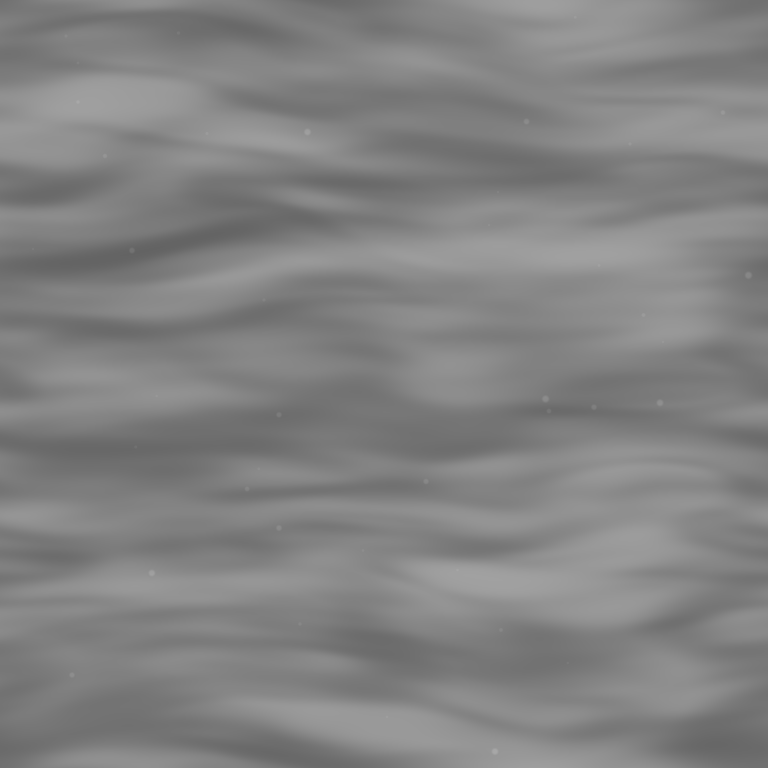
Give the GLSL for this texture, as a Shadertoy shader.

```glsl
// Seamless grey surface of soft, horizontally drawn streaks with dark creases and faint specks.

const float MEAN_TONE       = 0.512;
const float TONE_RANGE      = 0.135;             // soft limit either side of the mean
const float STREAK_CONTRAST = 0.205;
const float OCTAVE_FALLOFF  = 0.50;
const float CREASE_DEPTH    = 0.078;
const float CREASE_WIDTH    = 0.23;
const float CREASE_MEAN     = 0.47;
const float FINE_CREASE     = 0.60;
const float BROAD_WARP      = 0.065;
const float FINE_WARP       = 0.018;
const float SIDE_WARP       = 0.050;
const vec2  STREAK_CELLS    = vec2(2.0, 10.0);   // whole repeats per tile
const vec2  CREASE_CELLS    = vec2(2.0, 8.0);
const vec2  FINE_CELLS      = vec2(3.0, 14.0);
const int   SPECK_COUNT     = 40;
const float SPECK_MIN       = 0.0022;
const float SPECK_MAX       = 0.0066;
const float SPECK_LIGHT     = 0.075;
const float TAU             = 6.28318;

float hash(vec2 p) {
    return fract(sin(dot(p, vec2(127.1, 311.7))) * 43758.5);
}

// Slope of a lattice corner, wrapped to the period.
float corner(vec2 cell, vec2 offset, vec2 period, float seed) {
    float angle = TAU * hash(mod(cell, period) + seed);
    return dot(vec2(cos(angle), sin(angle)), offset);
}

// Gradient noise that repeats across the unit tile, about -0.7 to 0.7.
float tileNoise(vec2 uv, vec2 period, float seed) {
    vec2 p = uv * period;
    vec2 i = floor(p);
    vec2 f = p - i;
    vec2 u = f * f * f * (f * (f * 6.0 - 15.0) + 10.0);
    vec2 e = vec2(1.0, 0.0);
    float bottom = mix(corner(i, f, period, seed),
                       corner(i + e.xy, f - e.xy, period, seed), u.x);
    float top = mix(corner(i + e.yx, f - e.yx, period, seed),
                    corner(i + e.xx, f - e.xx, period, seed), u.x);
    return mix(bottom, top, u.y);
}

// Bends the streaks into gentle slopes and lens shapes.
vec2 warp(vec2 uv) {
    vec2 bent = uv;
    bent.y += BROAD_WARP * tileNoise(uv, vec2(2.0, 2.0), 17.0);
    bent.y += FINE_WARP * tileNoise(uv, vec2(4.0, 6.0), 29.0);
    bent.x += SIDE_WARP * tileNoise(uv, vec2(3.0, 7.0), 41.0);
    return bent;
}

// Layers of stretched noise, finer ones weaker.
float streaks(vec2 uv) {
    float sum = 0.0;
    float weight = 1.0;
    vec2 cells = STREAK_CELLS;
    for (int i = 0; i < 3; i++) {
        sum += weight * tileNoise(uv, cells, 53.0 + 13.0 * float(i));
        cells *= 2.0;
        weight *= OCTAVE_FALLOFF;
    }
    return sum;
}

// Long dark folds along the zero lines of a noise, fading in and out.
float creases(vec2 uv, vec2 cells, float seed) {
    float level = abs(tileNoise(uv, cells, seed));
    float fold = 1.0 - smoothstep(0.0, CREASE_WIDTH, level);
    float presence = smoothstep(-0.5, 0.1, tileNoise(uv, vec2(2.0, 5.0), seed + 16.0));
    return fold * presence;
}

// Scattered soft dots, most of them small and faint.
float specks(vec2 uv) {
    float light = 0.0;
    for (int i = 0; i < SPECK_COUNT; i++) {
        float id = float(i);
        vec2 center = vec2(hash(vec2(id, 3.0)), hash(vec2(id, 71.0)));
        float size = pow(hash(vec2(id, 151.0)), 2.0);
        float radius = mix(SPECK_MIN, SPECK_MAX, size);
        float dist = length(fract(uv - center + 0.5) - 0.5);
        float spot = 1.0 - smoothstep(0.35 * radius, radius, dist);
        light = max(light, spot * mix(0.3, 1.0, size));
    }
    return light;
}

void mainImage(out vec4 fragColor, in vec2 fragCoord) {
    vec2 uv = fragCoord / iResolution.xy;
    vec2 bent = warp(uv);

    float folds = creases(bent, CREASE_CELLS, 97.0)
                + FINE_CREASE * creases(bent, FINE_CELLS, 139.0);
    float relief = STREAK_CONTRAST * streaks(bent) - CREASE_DEPTH * (folds - CREASE_MEAN);
    float tone = MEAN_TONE + TONE_RANGE * tanh(relief / TONE_RANGE);
    tone += SPECK_LIGHT * specks(uv);

    fragColor = vec4(vec3(tone), 1.0);
}
```
